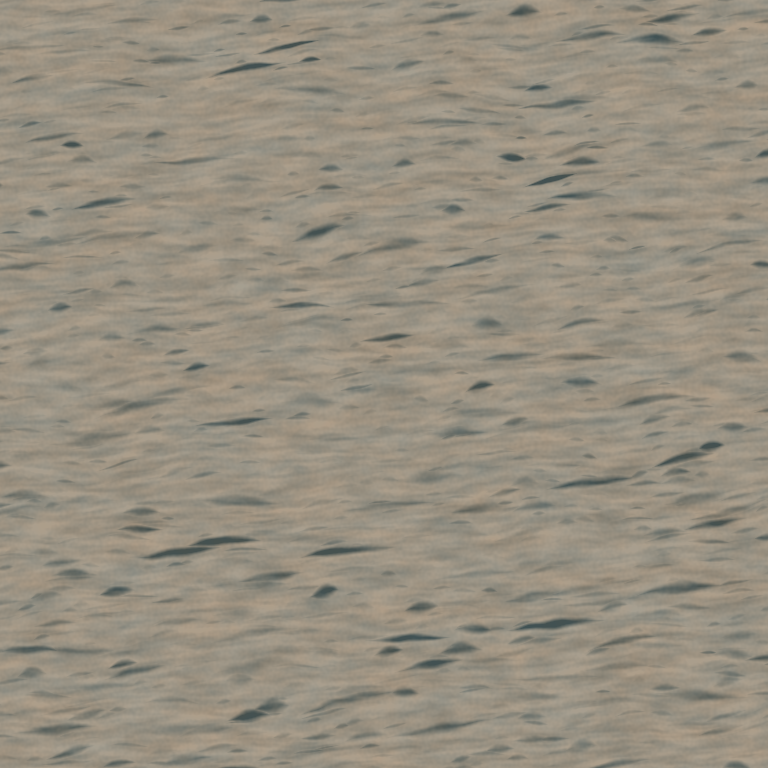
Reproduce this texture procedurally as a Shadertoy shader.

```glsl
// Calm sandy water surface crossed by scattered dark teal ripples.

const vec3 SAND_LIGHT = vec3(0.645, 0.602, 0.535);
const vec3 TEAL_DEEP  = vec3(0.260, 0.312, 0.310);
const vec3 WARM_TINT  = vec3(0.030, -0.004, -0.026);

const float BASE_DEPTH   = 0.085;            // average darkness of open water
const float STREAK_GAIN  = 0.42;             // contrast of the fine streaks
const float GRAIN_GAIN   = 0.07;
const float SLOPE        = 0.07;             // overall rise to the right
const vec2  STREAK_FREQ  = vec2(13.0, 72.0);
const vec2  WAVE_CELLS   = vec2(12.0, 30.0); // large ripples per canvas
const vec2  FLECK_CELLS  = vec2(23.0, 56.0); // small ripples per canvas
const float WAVE_DARK    = 0.80;
const float FLECK_DARK   = 0.34;

vec2 hash2(vec2 p) {
    vec3 q = fract(p.xyx * vec3(0.1031, 0.1030, 0.0973));
    q += dot(q, q.yzx + 33.33);
    return fract((q.xx + q.yz) * q.zy);
}

float cornerGradient(vec2 cell, vec2 offset) {
    float angle = 6.2832 * hash2(cell + 61.0).x;
    return dot(vec2(cos(angle), sin(angle)), offset);
}

// Gradient noise, roughly -0.7 to 0.7
float gradientNoise(vec2 p) {
    vec2 i = floor(p), f = fract(p);
    vec2 w = f * f * f * (f * (f * 6.0 - 15.0) + 10.0);
    vec2 e = vec2(1.0, 0.0);
    float low  = mix(cornerGradient(i, f), cornerGradient(i + e, f - e), w.x);
    float high = mix(cornerGradient(i + e.yx, f - e.yx),
                     cornerGradient(i + 1.0, f - 1.0), w.x);
    return mix(low, high, w.y);
}

// Bends the surface so that ripples drift and curve
vec2 warpSurface(vec2 p) {
    float swell  = gradientNoise(p * vec2(7.0, 11.0) + 3.7);
    float wobble = gradientNoise(p * vec2(32.0, 60.0) + 17.3);
    return vec2(p.x, p.y - SLOPE * p.x + 0.013 * swell + 0.0028 * wobble);
}

// Layered streaks stretched along the water
float streaks(vec2 p) {
    float broad = gradientNoise(p * STREAK_FREQ);
    float fine  = gradientNoise(p * STREAK_FREQ * 2.1 + 23.0);
    return 0.60 * broad + 0.45 * fine;
}

// Lens-shaped ripples, one per jittered cell; returns darkness 0 to 1
float ripples(vec2 p, vec2 cells, float seed, float nearness) {
    vec2 home = floor(p * cells);
    float dark = 0.0;
    for (int y = -1; y <= 1; y++) {
        for (int x = -1; x <= 1; x++) {
            vec2 cell   = home + vec2(x, y);
            vec2 jitter = hash2(cell + seed);
            vec2 shape  = hash2(cell + seed + 41.0);
            vec2 mood   = hash2(cell + seed + 87.0);
            vec2 offset = p * cells - cell - jitter;

            // Work in cell widths, keeping the true canvas proportion
            float aspect = cells.x / cells.y;
            float along  = offset.x;
            float across = offset.y * aspect - mix(-0.11, 0.17, mood.x) * along;

            float halfLength = mix(0.22, 0.78, shape.x * shape.x) * nearness;
            float halfWidth  = mix(0.065, 0.125, shape.y) * nearness;
            float u = along / halfLength;
            float v = across / halfWidth + 0.35 * (u * u - 0.3);
            float lens = 1.0 - smoothstep(0.08, 1.0, u * u + abs(v));
            float strength = mix(0.12, 1.0, mood.y * mood.y);
            dark = max(dark, lens * strength);
        }
    }
    return dark;
}

void mainImage(out vec4 fragColor, in vec2 fragCoord) {
    vec2 uv = fragCoord / iResolution.y;
    vec2 p  = warpSurface(uv);

    // Ripples grow a little toward the viewer and gather in patches
    float nearness = mix(1.15, 0.88, clamp(uv.y, 0.0, 1.0));
    float patches  = clamp(1.0 + 1.1 * gradientNoise(uv * vec2(5.0, 9.0) + 9.1), 0.35, 1.5);
    float streak   = streaks(p);

    float waves  = ripples(p, WAVE_CELLS, 11.0, nearness) * WAVE_DARK;
    float flecks = ripples(p + 0.37, FLECK_CELLS, 205.0, nearness) * FLECK_DARK;
    float ripple = max(waves, flecks) * patches * (1.0 + 0.9 * streak);

    // Soft film grain
    float grain = gradientNoise(uv * 210.0) + 0.6 * gradientNoise(uv * 117.0 + 51.0);

    float depth = BASE_DEPTH + STREAK_GAIN * streak * (1.0 - 0.5 * ripple)
                + ripple + GRAIN_GAIN * grain;
    depth = clamp(depth, -0.06, 0.98);

    // Gentle warm and cool drift over the open water
    float warmth = gradientNoise(p * vec2(9.0, 34.0) + 77.0)
                 + 0.5 * gradientNoise(uv * vec2(60.0, 90.0) + 131.0);

    vec3 color = mix(SAND_LIGHT, TEAL_DEEP, depth) + WARM_TINT * warmth;
    fragColor = vec4(color, 1.0);
}
```
